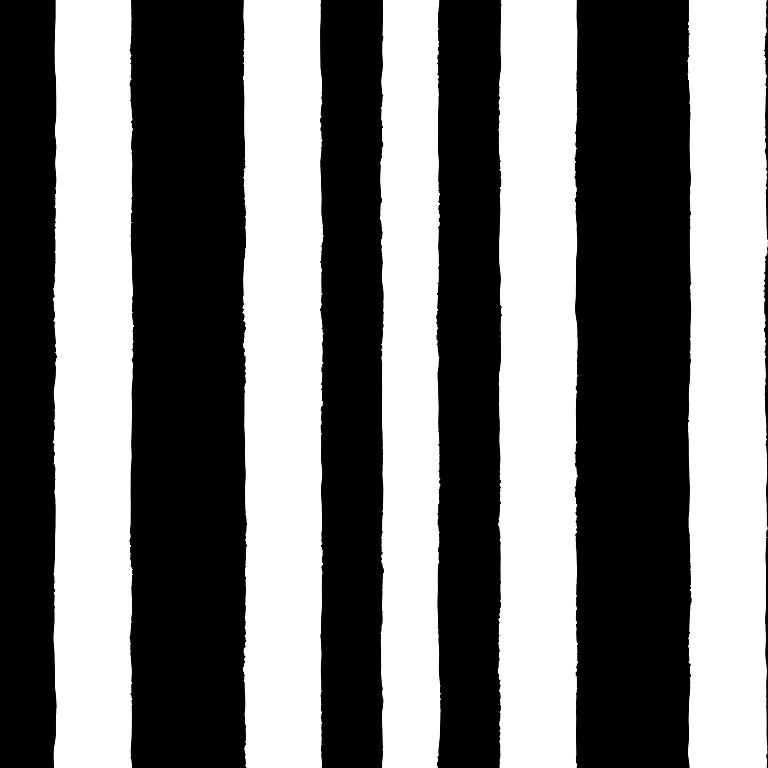
A three.js fragment shader for this pattern:

```glsl
// Vertical white stripes on black: a narrow stripe flanked by two wide ones,
// mirrored and repeated across. Each edge has its own hand-cut roughness,
// made of slow drift, small waver and sparse fine nicks along its height.

#define PERIOD 0.5790
#define CENTER 0.5345
#define NARROW_HALF 0.0371
#define WIDE_CENTER 0.1659
#define WIDE_HALF 0.0498
#define DRIFT 0.0032
#define WAVER 0.0022
#define NICK 0.0024
#define INK vec3(0.0)
#define PAPER vec3(1.0)

varying vec2 vUv;

float hash(vec2 p) {
  vec3 q = fract(p.xyx * vec3(0.1031, 0.1030, 0.0973));
  q += dot(q, q.yzx + 33.33);
  return fract((q.x + q.y) * q.z);
}

// Smooth noise along y, centred on zero, independent for each seed
float edgeNoise(float y, float seed) {
  float i = floor(y);
  float f = fract(y);
  f = f * f * (3.0 - 2.0 * f);
  return mix(hash(vec2(i, seed)), hash(vec2(i + 1.0, seed)), f) - 0.5;
}

// Sparse short nicks that bite to either side of the edge
float nicks(float y, float seed) {
  float n = 2.0 * edgeNoise(y * 290.0, seed + 7.3);
  float clusters = smoothstep(-0.25, 0.25, edgeNoise(y * 22.0, seed + 3.7));
  return sign(n) * smoothstep(0.45, 0.8, abs(n)) * clusters;
}

float roughness(float y, float seed) {
  return DRIFT * edgeNoise(y * 13.0, seed)
       + WAVER * edgeNoise(y * 47.0, seed + 1.9)
       + NICK * 0.5 * nicks(y, seed);
}

void main() {
  // Fold each repeat about the middle of its narrow stripe
  float u = (vUv.x - CENTER) / PERIOD + 0.5;
  float offset = (fract(u) - 0.5) * PERIOD;
  float d = abs(offset);

  // Signed distance to the nearest stripe, negative inside
  float stripe = min(d - NARROW_HALF, abs(d - WIDE_CENTER) - WIDE_HALF);

  // Number the nearest edge; numbers change only midway between edges
  float gapMiddle = 0.5 * (NARROW_HALF + WIDE_CENTER - WIDE_HALF);
  float edge = step(gapMiddle, d) + step(WIDE_CENTER, d);
  float seed = 17.0 * (floor(u) * 6.0 + edge + 3.0 * step(0.0, offset) + 11.0);

  stripe += roughness(vUv.y, seed);
  float aa = max(0.5 * fwidth(vUv.x), 0.00001);
  float cover = 1.0 - smoothstep(-aa, aa, stripe);
  gl_FragColor = vec4(mix(INK, PAPER, cover), 1.0);
}
```
